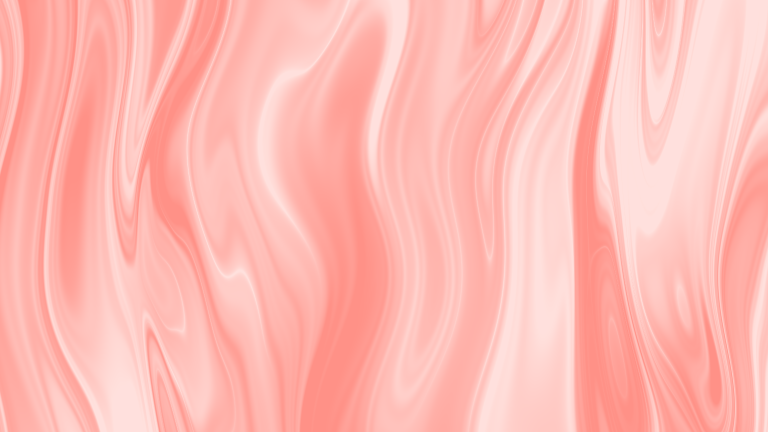
Write a WebGL 1 fragment shader that draws this background.

```glsl
precision highp float;

uniform vec2 u_resolution;

// Random gradient in -1..1 for a lattice cell
vec2 hashGradient(vec2 cell) {
  vec3 h = fract(cell.xyx * vec3(0.1031, 0.1030, 0.0973));
  h += dot(h, h.yzx + 33.33);
  return fract((h.xx + h.yz) * h.zy) * 2.0 - 1.0;
}

// Gradient noise, roughly -0.8..0.8
float noise(vec2 p) {
  vec2 cell = floor(p);
  vec2 f = p - cell;
  vec2 u = f * f * f * (f * (f * 6.0 - 15.0) + 10.0);
  float a = dot(hashGradient(cell), f);
  float b = dot(hashGradient(cell + vec2(1.0, 0.0)), f - vec2(1.0, 0.0));
  float c = dot(hashGradient(cell + vec2(0.0, 1.0)), f - vec2(0.0, 1.0));
  float d = dot(hashGradient(cell + 1.0), f - 1.0);
  return 1.3 * mix(mix(a, b, u.x), mix(c, d, u.x), u.y);
}

// Slow rise followed by a quick, soft fall
float foldProfile(float x) {
  float f = fract(x);
  return f * (1.0 - smoothstep(0.9, 1.0, f));
}

float silkTone(vec2 p) {
  // Sway the vertical strands sideways
  p.x += 0.22 * noise(vec2(p.x * 0.9, p.y * 1.4) + 7.3);

  // Stretch along y and warp into long, nested folds
  vec2 q = vec2(p.x * 3.5, p.y * 0.55) + 20.0;
  vec2 warp = vec2(noise(q + 3.7), noise(q + 41.2));
  warp += 0.45 * vec2(noise(q * 1.8 + warp + 13.1), noise(q * 1.8 + 29.6));
  float flow = noise(q + 1.4 * warp) + 0.3 * q.x;

  // Broad shading, fold edges and fine strands all follow the flow
  float broad = noise(vec2(flow * 2.7, q.y * 0.8 + 1.1 * warp.x) + 61.0);
  float fold = foldProfile(flow * 1.9 + 0.6 * warp.y);
  float strands = noise(vec2(flow * 12.0, q.y * 0.6) + 83.0)
                + 0.75 * noise(vec2(flow * 27.0, q.y * 0.8) + 17.0);
  float crease = noise(vec2(flow * 5.0, q.y * 0.5) + 97.0);
  float hair = pow(max(1.0 - 2.5 * abs(crease), 0.0), 16.0);
  float hairMask = smoothstep(-0.05, 0.35, noise(q * 0.9 + 53.0));

  return 0.48 + 1.05 * broad + 0.62 * (fold - 0.43)
       + 0.34 * strands + 0.34 * hair * hairMask;
}

void main() {
  // Average a 2 by 2 grid to smooth the thin strands
  float tone = 0.0;
  for (int i = 0; i < 4; i++) {
    float k = float(i);
    vec2 offset = vec2(mod(k, 2.0), floor(k * 0.5)) * 0.5 - 0.25;
    vec2 p = (gl_FragCoord.xy + offset) / u_resolution.y;
    tone += 0.25 * clamp(silkTone(p), 0.0, 1.0);
  }
  vec3 color = mix(vec3(1.0, 0.57, 0.53), vec3(1.0, 0.88, 0.865), tone);
  gl_FragColor = vec4(color, 1.0);
}
```
